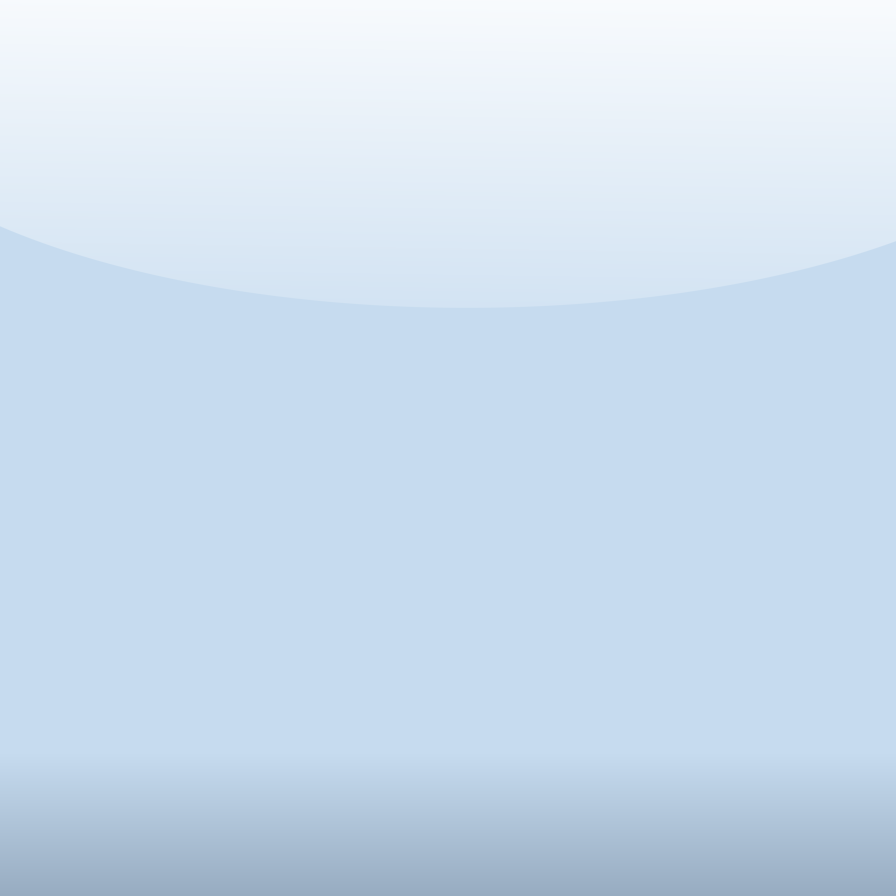
Reproduce this background procedurally as a WebGL 2 fragment shader.

```glsl
#version 300 es
precision highp float;
// A glossy pale blue panel: a flat base, a shaded band along the bottom,
// and a white sheen at the top, cut off by the lower arc of a wide ellipse.
// The sheen is a slightly tilted fade; the arc is an ellipse distance.

#define BASE_COLOR vec3(0.776, 0.859, 0.937)
#define SHADE_COLOR vec3(0.592, 0.673, 0.756)
#define SHEEN_COLOR vec3(1.0)
#define SHADE_HEIGHT 0.16
#define ARC_CENTER vec2(0.521, 0.9464)
#define ARC_RADII vec2(0.716, 0.290)
#define SHEEN_BOTTOM 0.656
#define SHEEN_ALPHA vec2(0.22, 0.87)
#define SHEEN_TILT 0.015

uniform vec2 u_resolution;
out vec4 outColor;

// Approximate signed distance to an axis-aligned ellipse, negative inside
float ellipseDistance(vec2 p, vec2 radii) {
    float k = length(p / radii);
    float slope = length(p / (radii * radii));
    return k * (k - 1.0) / max(slope, 1e-4);
}

// Coverage of the sheen; everything above the ellipse center is filled
float sheenMask(vec2 uv, float pixel) {
    vec2 p = uv - ARC_CENTER;
    p.y = min(p.y, 0.0);
    return 1.0 - smoothstep(-pixel, pixel, ellipseDistance(p, ARC_RADII));
}

// Opacity of the sheen, rising toward the top edge
float sheenAlpha(vec2 uv) {
    float height = uv.y + SHEEN_TILT * (uv.x - 0.5);
    float t = (height - SHEEN_BOTTOM) / (1.0 - SHEEN_BOTTOM);
    return mix(SHEEN_ALPHA.x, SHEEN_ALPHA.y, clamp(t, 0.0, 1.0));
}

void main() {
    vec2 uv = gl_FragCoord.xy / u_resolution;
    float pixel = 0.75 / min(u_resolution.x, u_resolution.y);

    // Base with the bottom shade
    float shade = clamp(1.0 - uv.y / SHADE_HEIGHT, 0.0, 1.0);
    vec3 color = mix(BASE_COLOR, SHADE_COLOR, shade);

    // White sheen over the top
    color = mix(color, SHEEN_COLOR, sheenMask(uv, pixel) * sheenAlpha(uv));

    outColor = vec4(color, 1.0);
}
```
